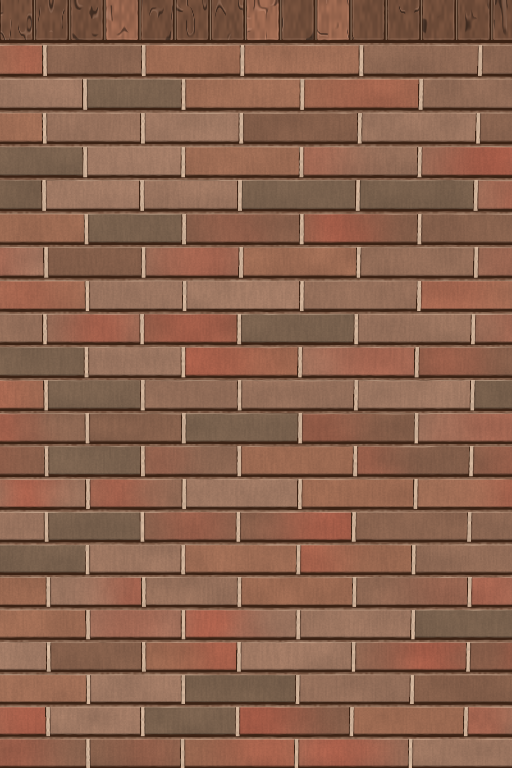
Reproduce this texture procedurally as a WebGL 1 fragment shader.

```glsl
precision highp float;
// Brick wall: staggered flashed bricks below one course of upright grooved bricks.
// Courses come from a gently warped grid; each brick is a rounded box whose tone
// and red blush are hashed, with pale upright joints and shadowed bed joints.
uniform vec2 u_resolution;

// Lengths are fractions of the canvas width.
#define ASPECT 1.5          // canvas height over width
#define WALL_TOP 0.088      // top of the first course
#define COURSE 0.0664       // course pitch at the top
#define FACE_H 0.0565       // brick face height
#define JOINT 0.0092        // upright joint width
#define SHORT_BRICK 0.193   // pitch on the left side
#define LONG_BRICK 0.2325   // pitch on the right side
#define CONVERGE 0.031      // narrowing toward the bottom
#define SOLDIER 0.0687      // pitch of the upright bricks
#define BLUSH_SHARE 0.5     // share of bricks with a red blush

const vec3 BROWN = vec3(0.51, 0.365, 0.285);
const vec3 TAN = vec3(0.625, 0.475, 0.39);
const vec3 CLAY = vec3(0.63, 0.42, 0.32);
const vec3 OLIVE = vec3(0.45, 0.365, 0.29);
const vec3 RED = vec3(0.67, 0.36, 0.28);
const vec3 UMBER = vec3(0.43, 0.295, 0.22);
const vec3 SHADOW = vec3(0.23, 0.135, 0.08);
const vec3 CREAM = vec3(0.83, 0.71, 0.61);

float hash(vec2 p) {
  vec3 a = fract(p.xyx * 0.1031);
  a += dot(a, a.yzx + 33.33);
  return fract((a.x + a.y) * a.z);
}

float noise(vec2 p) {
  vec2 i = floor(p), f = fract(p);
  f = f * f * (3.0 - 2.0 * f);
  return mix(mix(hash(i), hash(i + vec2(1, 0)), f.x),
             mix(hash(i + vec2(0, 1)), hash(i + vec2(1, 1)), f.x), f.y);
}

float roundBox(vec2 p, vec2 halfSize, float r) {
  vec2 d = abs(p) - halfSize + r;
  return length(max(d, 0.0)) + min(max(d.x, d.y), 0.0) - r;
}

// Antialiased coverage of a signed distance
float fill(float d) {
  return clamp(0.5 - d * u_resolution.x, 0.0, 1.0);
}

// Fired colour of one brick; t runs 0..1 over the face
vec3 brickColor(vec2 id, vec2 t, vec2 q) {
  float kind = hash(id + 17.3);
  vec3 col = mix(BROWN, TAN, hash(id + 4.1));
  if (kind < 0.1) col = mix(OLIVE, col, 0.15);
  else if (kind > 0.78) col = mix(col, CLAY, 0.75);
  // Red blush fading sideways from a random spot
  float spread = mix(0.3, 0.75, hash(id + 31.7));
  float off = (t.x - hash(id + 53.9) + 0.12 * (noise(q * 28.0) - 0.5)) / spread;
  float strength = step(1.0 - BLUSH_SHARE, hash(id + 71.2)) * step(0.1, kind);
  col = mix(col, RED, strength * exp(-off * off) * mix(0.3, 0.9, hash(id + 90.4)));
  // Smoky patches, fine upright streaks and sandy grain
  col *= 0.95 + 0.1 * noise(q * vec2(16.0, 30.0) + id);
  col *= 0.97 + 0.06 * noise(q * vec2(330.0, 45.0));
  return col * (0.97 + 0.06 * noise(q * 400.0));
}

vec3 wall(vec2 q) {
  // Course and brick indices
  float depth = q.y - WALL_TOP;
  float k = depth / COURSE * (1.0 + 0.0212 * depth);
  float row = floor(k), v = fract(k) * COURSE;
  float x = 0.29 + (q.x - 0.29) / (1.0 - CONVERGE * depth);
  x += 0.004 + 0.004 * (hash(vec2(row, 8.0)) - 0.5);
  float u = x - mix(0.471, 0.359, mod(row, 2.0));
  float w = u < 0.0 ? SHORT_BRICK : LONG_BRICK;
  vec2 id = vec2(floor(u / w), row);
  vec2 p = vec2(fract(u / w) * w, v);

  // Bed joint: narrow shadow under each brick, then mortar
  float rough = noise(q * 190.0);
  float wobble = 0.0012 * (noise(q * vec2(40.0, 5.0)) - 0.5);
  vec3 mortar = mix(UMBER, CREAM, 0.3 * rough);
  vec3 col = mix(mortar, SHADOW, fill(v - 0.0618 + wobble));
  // Upright joint, shaded by the brick on its left
  float strip = abs(p.x - 0.56 * JOINT) - 0.40 * JOINT + 0.0012 * (rough - 0.5);
  col = mix(col, CREAM * (0.9 + 0.15 * rough), fill(strip) * fill(v - 0.0605));

  // Brick face with crisp shaded arrises
  vec2 halfSize = 0.5 * vec2(w - JOINT, FACE_H);
  vec2 c = p - vec2(0.5 * (w + JOINT), 0.5 * FACE_H);
  float d = roundBox(c, halfSize, 0.0018) + 0.0008 * (noise(q * 90.0) - 0.5);
  vec3 face = brickColor(id, c / halfSize * 0.5 + 0.5, q);
  face *= 1.0 - 0.22 * fill(halfSize.y - c.y - 0.0022);
  face *= 1.0 - 0.2 * fill(c.x + halfSize.x - 0.0018);
  col = mix(col, face, fill(d));
  // Thin lit line along the top arris, weaker in places
  float lip = fill(abs(v - 0.0004 + wobble) - 0.0011) + fill(abs(v - COURSE) - 0.0008);
  float lit = 0.2 + 0.45 * noise(q * vec2(30.0, 15.0));
  return mix(col, CREAM, min(lip, 1.0) * lit);
}

vec3 soldierCourse(vec2 q) {
  float s = (q.x - 0.064) / SOLDIER;
  vec2 id = vec2(floor(s), 203.0);
  vec2 p = vec2(fract(s) * SOLDIER, q.y);
  vec3 col = mix(SHADOW, CREAM, 0.5 * fill(abs(p.x - 0.0035) - 0.0012) * fill(q.y - 0.078));
  // Dark bricks with an occasional orange one
  vec3 face = mix(UMBER * 1.02, CLAY * 0.95, step(0.72, hash(id + 5.0)));
  face *= 0.9 + 0.2 * noise(q * vec2(200.0, 60.0));
  // Fine wavering upright grooves, lit along one side
  float n = noise(q * vec2(70.0, 22.0) + id.x * 7.0) - 0.5;
  float broken = smoothstep(0.45, 0.65, noise(q * vec2(60.0, 40.0) + 40.0));
  face *= 1.0 - 0.42 * broken * smoothstep(0.06, 0.01, abs(n));
  face += 0.07 * broken * smoothstep(0.05, 0.0, abs(n - 0.09));
  float d = roundBox(p - vec2(0.037, 0.0), vec2(0.031, 0.078), 0.003);
  face += 0.06 * fill(abs(d + 0.002) - 0.001);
  return mix(col, face, fill(d + 0.0012 * (noise(q * 120.0) - 0.5)));
}

void main() {
  vec2 q = gl_FragCoord.xy / u_resolution;
  q = vec2(q.x, (1.0 - q.y) * ASPECT);
  vec3 col = mix(wall(q), soldierCourse(q), fill(q.y - 0.084));
  gl_FragColor = vec4(col, 1.0);
}
```
